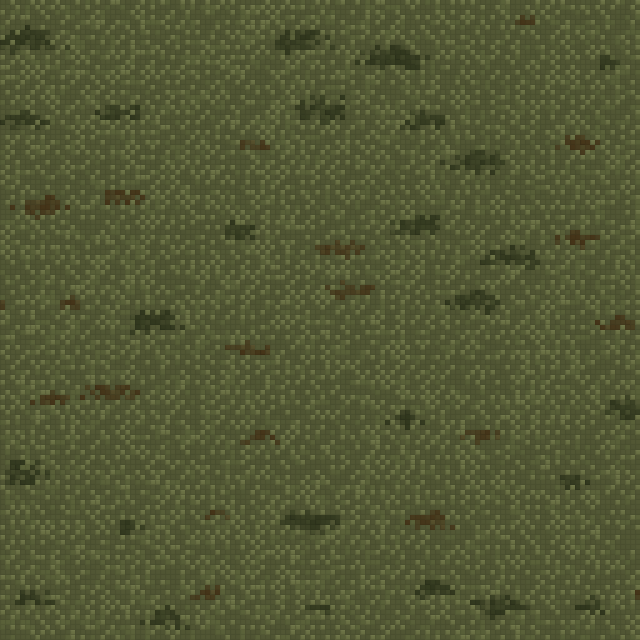
A WebGL 1 fragment shader for this texture:

```glsl
precision highp float;
// Olive mosaic of small square tiles with scattered dark green and brown tufts.

uniform vec2 u_resolution;

float hash(vec2 p) {
  return fract(sin(dot(p, vec2(127.1, 311.7))) * 43758.5453);
}

// A tile is lit when it outranks its four neighbours, which spaces lit tiles apart.
float litTile(vec2 tile) {
  float side = max(hash(tile + vec2(1.0, 0.0)), hash(tile - vec2(1.0, 0.0)));
  float vertical = max(hash(tile + vec2(0.0, 1.0)), hash(tile - vec2(0.0, 1.0)));
  float peak = step(max(side, vertical), hash(tile));
  float stray = step(0.97, hash(tile + 53.0));
  return max(peak, stray);
}

// Ragged, wide and low tufts on a jittered coarse grid: rgb is colour, a is cover.
vec4 tufts(vec2 tile) {
  const float spacing = 128.0 / 7.0;
  vec2 home = floor(tile / spacing);
  vec4 result = vec4(0.0);
  for (int y = -1; y <= 1; y++) {
    for (int x = -1; x <= 1; x++) {
      vec2 id = home + vec2(float(x), float(y));
      vec2 jitter = vec2(hash(id + 11.3), hash(id + 27.9));
      vec2 offset = tile - (id + 0.15 + 0.7 * jitter) * spacing;
      float size = hash(id + 41.7);
      float brown = step(0.58, hash(id + 63.1));

      // Brown tufts are flatter; each tuft bends up or down along its length.
      vec2 radius = vec2(mix(2.5, 7.0, size), mix(1.4, 2.5, size) - 0.4 * brown);
      offset.y += (hash(id + 71.5) - 0.3) * abs(offset.x) * 0.4;
      float reach = length(offset / radius);
      float present = step(hash(id + 85.2), 0.88);
      float filled = step(reach, 0.3 + 0.9 * hash(tile + 19.0)) * present;

      vec3 tint = mix(vec3(0.19, 0.215, 0.115), vec3(0.27, 0.205, 0.095), brown);
      float cover = filled * mix(0.55, 1.0, hash(tile + 37.0));
      if (cover > result.a) result = vec4(tint, cover);
    }
  }
  return result;
}

void main() {
  vec2 grid = gl_FragCoord.xy / u_resolution.y * 128.0;
  vec2 tile = floor(grid);
  vec2 local = fract(grid);
  float pixel = 128.0 / u_resolution.y;

  // Thin seam along the lower and left sides of every tile
  vec2 inner = smoothstep(0.25 - 0.5 * pixel, 0.25 + 0.5 * pixel, local)
             * smoothstep(0.0, 0.5 * pixel, 1.0 - local);
  float face = inner.x * inner.y;

  // Base, slightly raised and lit tiles
  float lit = litTile(tile);
  float raised = step(0.77, hash(tile + 97.0));
  vec3 color = mix(vec3(0.318, 0.338, 0.203), vec3(0.35, 0.378, 0.222), raised);
  color *= 0.98 + 0.04 * hash(tile + 7.0);
  color = mix(color, vec3(0.415, 0.44, 0.265), lit);
  color += 0.025 * lit * smoothstep(0.6, 0.9, local.y);

  vec4 tuft = tufts(tile);
  color = mix(color, tuft.rgb, tuft.a);
  color *= mix(mix(0.92, 0.85, lit), 1.0, face);

  gl_FragColor = vec4(color, 1.0);
}
```
